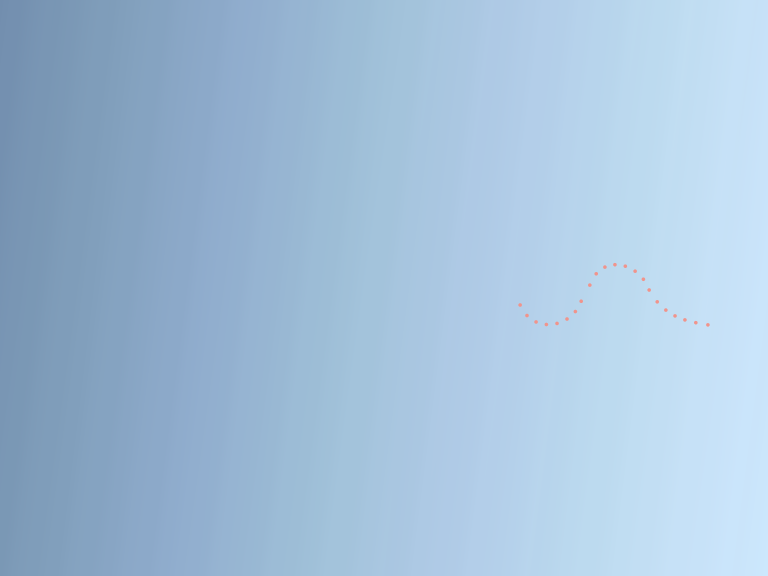
Give the GLSL for this background, as a Shadertoy shader.

```glsl
// A calm blue sky gradient, dark at the left and pale at the right, slightly tilted
// and veined with faint sine streaks. A dotted coral wave sits right of centre,
// its dots spaced evenly in the parameter of three cubic curves.

const float TILT = 0.13;             // sideways lean of the gradient per unit height
const float STREAK_STRENGTH = 0.002; // brightness of the fine streaks
const float TINT_STRENGTH = 0.006;   // swing between blue and teal bands
const float TINT_PERIOD = 0.35;
const float TINT_PEAK = 0.27;
const float DOT_RADIUS = 0.0031;     // in canvas heights
const vec3 DOT_COLOR = vec3(0.94, 0.58, 0.55);
const float TAU = 6.2831853;

const int STOPS = 7;
const float STOP_AT[STOPS] = float[](-0.05, 0.085, 0.27, 0.48, 0.705, 0.91, 1.05);
const vec3 STOP_COLOR[STOPS] = vec3[](
    vec3(0.445, 0.56, 0.68), vec3(0.50, 0.61, 0.73), vec3(0.56, 0.68, 0.80),
    vec3(0.64, 0.76, 0.86), vec3(0.71, 0.82, 0.92), vec3(0.77, 0.88, 0.96),
    vec3(0.80, 0.91, 0.99));

// Control points of the wave: trough, crest and tail, four points each
const int CURVES = 3;
const int DOTS[CURVES] = int[](8, 8, 6);
const vec2 CONTROL[12] = vec2[](
    vec2(0.903, 0.4705), vec2(0.925, 0.419), vec2(0.992, 0.430), vec2(1.009, 0.477),
    vec2(1.024, 0.505), vec2(1.044, 0.561), vec2(1.110, 0.545), vec2(1.127, 0.4965),
    vec2(1.141, 0.476), vec2(1.1655, 0.448), vec2(1.192, 0.442), vec2(1.229, 0.436));

vec3 skyGradient(float u) {
    vec3 color = STOP_COLOR[0];
    for (int i = 1; i < STOPS; i++) {
        float blend = clamp((u - STOP_AT[i - 1]) / (STOP_AT[i] - STOP_AT[i - 1]), 0.0, 1.0);
        color = mix(color, STOP_COLOR[i], blend);
    }
    return color;
}

// Layered sines that run along the tilted bands
float streaks(float u, float y) {
    return sin(u * 97.0 + 0.8 * y) + 0.6 * sin(u * 171.0 - 1.3 * y + 2.0)
         + 0.4 * sin(u * 263.0 + 4.0);
}

vec2 cubicCurve(vec2 a, vec2 b, vec2 c, vec2 d, float t) {
    float s = 1.0 - t;
    return s * s * s * a + 3.0 * s * s * t * b + 3.0 * s * t * t * c + t * t * t * d;
}

// Distance to the nearest dot centre of the wave
float waveDistance(vec2 p) {
    float nearest = 10.0;
    for (int c = 0; c < CURVES; c++) {
        int k = 4 * c;
        for (int i = 0; i < DOTS[c]; i++) {
            float t = float(i) / float(DOTS[c] - 1);
            vec2 center = cubicCurve(CONTROL[k], CONTROL[k + 1], CONTROL[k + 2], CONTROL[k + 3], t);
            nearest = min(nearest, distance(p, center));
        }
    }
    return nearest;
}

void mainImage(out vec4 fragColor, in vec2 fragCoord) {
    vec2 p = fragCoord / iResolution.y;
    float aspect = iResolution.x / iResolution.y;
    float u = (p.x + TILT * (0.5 - p.y)) / aspect;

    // Sky with soft tint bands and streaks
    vec3 color = skyGradient(u);
    float tint = cos(TAU * (u - TINT_PEAK) / TINT_PERIOD);
    color += TINT_STRENGTH * tint * vec3(0.5, -0.6, 0.6);
    color += STREAK_STRENGTH * streaks(u, p.y);

    // Dotted wave with edges softened over one pixel
    float pixel = 1.0 / iResolution.y;
    float dots = clamp(0.5 + (DOT_RADIUS - waveDistance(p)) / pixel, 0.0, 1.0);
    color = mix(color, DOT_COLOR, dots);

    fragColor = vec4(color, 1.0);
}
```
